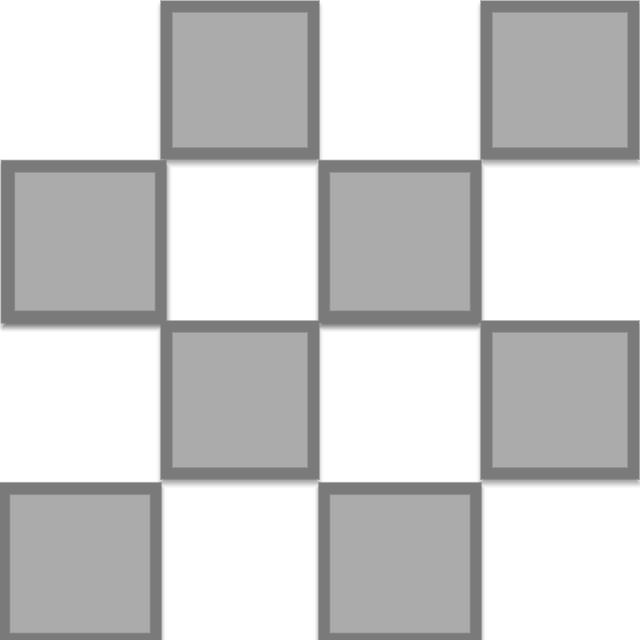
A WebGL 2 fragment shader for this pattern:

```glsl
#version 300 es
precision highp float;
// Checkerboard of framed grey tiles on white, four cells each way, with soft drop shadows.
uniform vec2 u_resolution;
out vec4 fragColor;

// Signed distance to an axis-aligned box centred on the origin
float boxDistance(vec2 p, vec2 halfSize) {
    vec2 d = abs(p) - halfSize;
    return length(max(d, 0.0)) + min(max(d.x, d.y), 0.0);
}

// Antialiased fill of a shape from its signed distance
float cover(float dist, float edge) {
    return 1.0 - smoothstep(-edge, edge, dist);
}

void main() {
    vec2 p = 4.0 * gl_FragCoord.xy / u_resolution; // one unit per cell
    float edge = max(3.0 / min(u_resolution.x, u_resolution.y), 0.007);
    float shadow = 0.0, frame = 0.0, panel = 0.0;

    for (int row = 0; row < 4; row++) {
        // Even rows hold slightly larger tiles that sit a little low
        bool large = row % 2 == 0;
        float halfFrame = large ? 0.510 : 0.497;
        vec2 halfPanel = large ? vec2(0.438, 0.432) : vec2(0.422);
        float drop = large ? 0.024 - 0.007 * float(row) : 0.0;

        for (int i = 0; i < 2; i++) {
            int column = 2 * i + row % 2;
            // One tile is nudged right, with a wider left border
            float nudge = row == 2 && column == 0 ? 0.031 : 0.0;
            vec2 q = p - vec2(column, row) - vec2(0.5 + nudge, 0.5 - drop);
            vec2 outer = vec2(halfFrame + 0.25 * nudge, halfFrame);

            float shade = boxDistance(q + vec2(0.0, 0.031), outer - 0.010);
            shadow = max(shadow, (large ? 0.55 : 0.38) * cover(shade - 0.005, 0.036));
            frame = max(frame, cover(boxDistance(q + vec2(0.25 * nudge, 0.0), outer), edge));
            panel = max(panel, cover(boxDistance(q, halfPanel), edge));
        }
    }

    // Layers from back to front
    vec3 color = vec3(1.0 - shadow);
    color = mix(color, vec3(0.48), frame);
    color = mix(color, vec3(0.67), panel);
    fragColor = vec4(color, 1.0);
}
```
